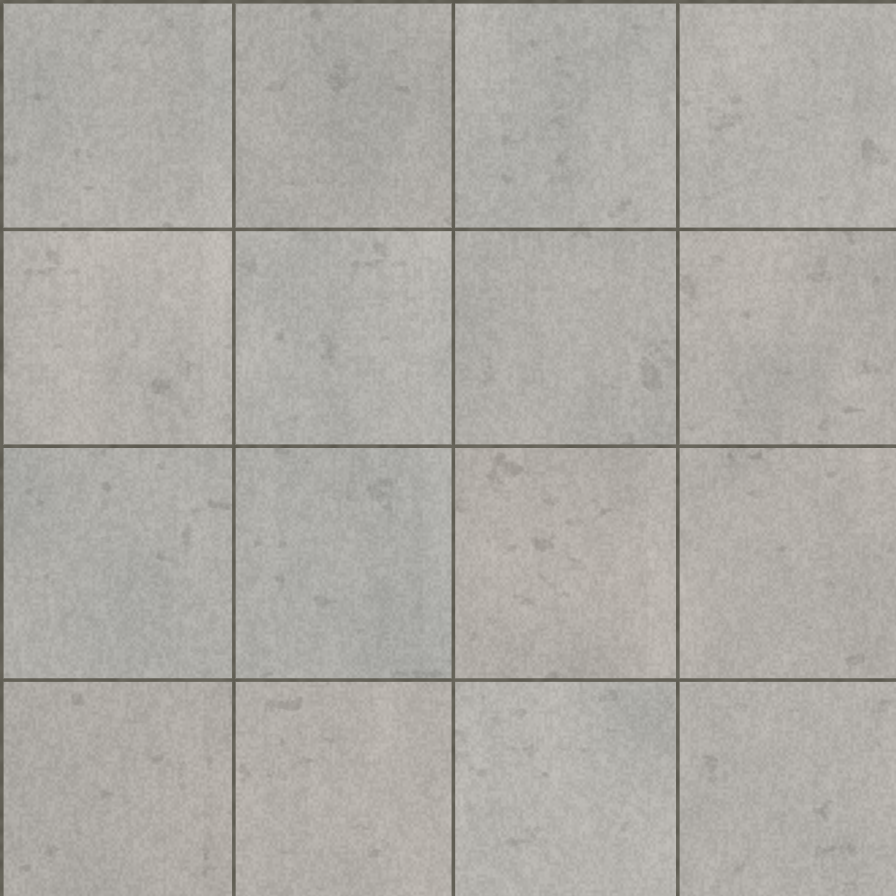
Reproduce this texture procedurally as a Shadertoy shader.

```glsl
// Four by four slightly uneven concrete tiles with thin dark joints.

const vec3  STONE        = vec3(0.692, 0.682, 0.662);
const vec3  JOINT        = vec3(0.390, 0.380, 0.340);
const vec3  WARM_SHIFT   = vec3(0.009, -0.001, -0.004);
const vec4  JOINT_X      = vec4(0.0020, 0.2610, 0.5060, 0.7565);
const vec4  JOINT_Y      = vec4(0.2410, 0.5020, 0.7440, 0.9980);
const float JOINT_WIDTH  = 0.0040;
const float TILE_TONE    = 0.026;  // brightness range between tiles
const float CLOUD_TONE   = 0.065;  // broad stains
const float STREAK_TONE  = 0.030;  // soft vertical wear
const float MOTTLE_TONE  = 0.038;  // small pores
const float GRAIN_TONE   = 0.065;  // finest speckle
const float WEAVE_TONE   = 0.016;  // fine upright ribs
const float SMUDGE_TONE  = 0.060;  // sparse dark marks
const float BAND_TONE    = 0.018;  // straight-edged strip on some tiles
const float BAND_WIDTH   = 0.034;

float hash(vec2 cell) {
    uvec2 q = uvec2(ivec2(cell)) * uvec2(1597u, 3812u) + uvec2(7919u, 104729u);
    uint n = (q.x ^ (q.y * 2657u)) * 747796405u + 2891336u;
    n = ((n >> ((n >> 28u) + 4u)) ^ n) * 277803737u;
    n = (n >> 22u) ^ n;
    return float(n & 65535u) / 65535.0;
}

float noise(vec2 p) {
    vec2 cell = floor(p), f = fract(p);
    f = f * f * (3.0 - 2.0 * f);
    return mix(mix(hash(cell), hash(cell + vec2(1, 0)), f.x),
               mix(hash(cell + vec2(0, 1)), hash(cell + vec2(1, 1)), f.x), f.y);
}

float fbm(vec2 p) {
    float sum = 0.0, weight = 0.5;
    for (int octave = 0; octave < 4; octave++) {
        sum += weight * noise(p);
        p = p * 2.03 + 17.3;
        weight *= 0.5;
    }
    return sum / 0.9375;
}

// Distance to the nearest joint on one axis, wrapping at the canvas edge.
float jointDistance(float x, vec4 joints) {
    vec4 d = abs(fract(x - joints + 0.5) - 0.5);
    return min(min(d.x, d.y), min(d.z, d.w));
}

float tileIndex(float x, vec4 joints) {
    return mod(dot(step(joints, vec4(x)), vec4(1.0)), 4.0);
}

void mainImage(out vec4 fragColor, in vec2 fragCoord) {
    vec2 uv = fragCoord / iResolution.xy;
    float pixel = 1.0 / min(iResolution.x, iResolution.y);

    // Each tile has its own tone, tint and piece of stone.
    vec2 tile = vec2(tileIndex(uv.x, JOINT_X), tileIndex(uv.y, JOINT_Y));
    float tileTone = hash(tile + 31.0) - 0.5;
    float tileTint = hash(tile + 57.0) - 0.5;
    vec2 p = uv + 3.0 * vec2(hash(tile + 73.0), hash(tile + 91.0));

    // Stains, upright wear and fine texture.
    float cloud  = fbm(p * vec2(9.0, 7.0)) - 0.5;
    float streak = fbm(p * vec2(42.0, 9.0) + 40.0) - 0.5;
    float mottle = fbm(p * vec2(95.0, 80.0) + 80.0) - 0.5;
    float grain  = noise(p * vec2(330.0, 290.0)) - 0.5;
    float weave  = noise(p * vec2(240.0, 45.0) + 120.0) - 0.5;
    float smudge = smoothstep(0.69, 0.83, fbm(p * vec2(34.0, 48.0) + 160.0));

    float tone = TILE_TONE * tileTone + CLOUD_TONE * cloud + STREAK_TONE * streak
               + MOTTLE_TONE * mottle + GRAIN_TONE * grain + WEAVE_TONE * weave
               - SMUDGE_TONE * smudge;

    // A few tiles carry a faint strip beside their right joint.
    float toRight = fract(JOINT_X[int(tile.x)] - uv.x);
    float band = smoothstep(-pixel, pixel, BAND_WIDTH - toRight);
    float bandSign = step(0.82, hash(tile + 113.0)) - step(hash(tile + 113.0), 0.12);
    tone += BAND_TONE * band * bandSign;

    vec3 color = STONE + tone + WARM_SHIFT * (1.6 * tileTint + 1.5 * cloud);

    // Joints with a little wear along their length.
    float d = min(jointDistance(uv.x, JOINT_X), jointDistance(uv.y, JOINT_Y));
    float joint = clamp((0.5 * JOINT_WIDTH - d) / pixel + 0.5, 0.0, 1.0);
    vec3 jointColor = JOINT + 0.07 * (noise(uv * 110.0) - 0.5);
    fragColor = vec4(mix(color, jointColor, joint), 1.0);
}
```
